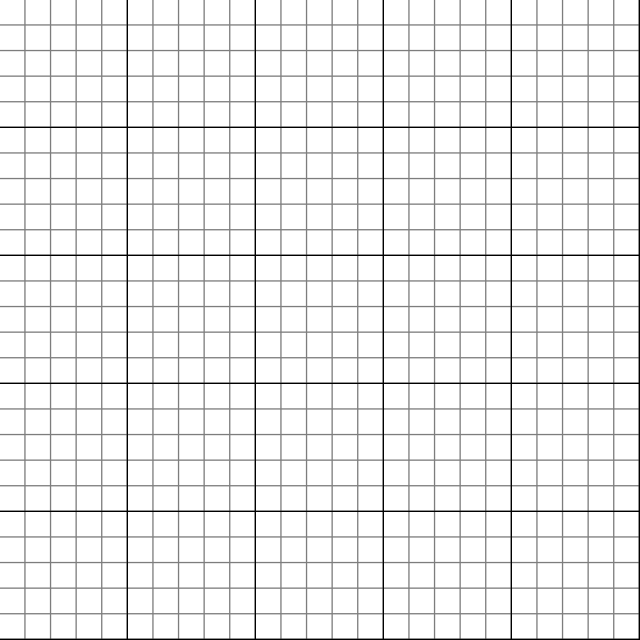
A Shadertoy shader for this pattern:

```glsl
// Graph paper: thin grey rules divide the sheet into square cells, and every
// fifth rule is black. Each rule ends its cell at the right and lower edge.
// Lines are box-filtered over the pixel, and whole repeats make the sheet tile.

#define MAJOR_CELLS 5.0
#define MINOR_PER_MAJOR 5.0
#define LINE_WIDTH 0.00205
#define PAPER_COLOR vec3(1.0)
#define MINOR_COLOR vec3(0.49)
#define MAJOR_COLOR vec3(0.0)

// Signed distance on each axis to the nearest of count evenly spaced rules
vec2 ruleDistance(vec2 uv, float count) {
    return (fract(uv * count + 0.5) - 0.5) / count;
}

// Share of the pixel covered by a rule in either direction
float gridCoverage(vec2 uv, float count, vec2 pixel) {
    vec2 d = ruleDistance(uv, count);
    vec2 halfWidth = vec2(0.5 * LINE_WIDTH);
    vec2 upper = min(d + 0.5 * pixel, halfWidth);
    vec2 lower = max(d - 0.5 * pixel, -halfWidth);
    vec2 coverage = clamp((upper - lower) / pixel, 0.0, 1.0);
    return 1.0 - (1.0 - coverage.x) * (1.0 - coverage.y);
}

void mainImage(out vec4 fragColor, in vec2 fragCoord) {
    vec2 pixel = 1.0 / iResolution.xy;
    vec2 uv = fragCoord * pixel;

    // Seat the rules just inside the right and lower cell edges
    uv += vec2(0.5, -0.5) * LINE_WIDTH;

    // Black rules lie over the grey ones
    float minorLine = gridCoverage(uv, MAJOR_CELLS * MINOR_PER_MAJOR, pixel);
    float majorLine = gridCoverage(uv, MAJOR_CELLS, pixel);
    vec3 color = mix(PAPER_COLOR, MINOR_COLOR, minorLine);
    color = mix(color, MAJOR_COLOR, majorLine);

    fragColor = vec4(color, 1.0);
}
```
